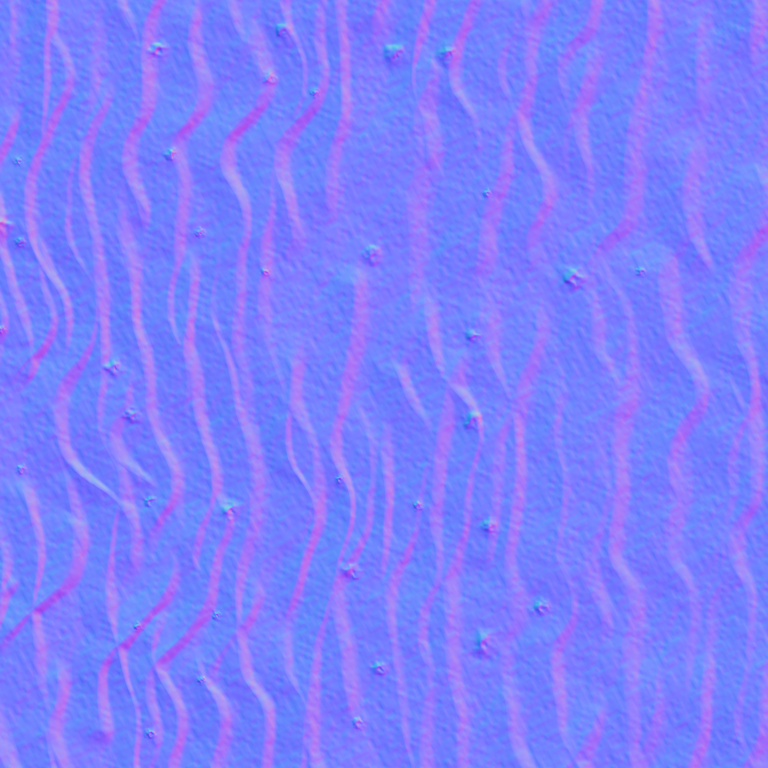
Give the GLSL for this texture map, as a WebGL 2 fragment shader.

```glsl
#version 300 es
precision highp float;
// Tangent-space normal map of wind-rippled sand with scattered pebbles.

uniform vec2 u_resolution;
out vec4 fragColor;

float hash(vec2 p) {
    vec3 q = fract(vec3(p.xyx) * 0.1031);
    q += dot(q, q.yzx + 33.33);
    return fract((q.x + q.y) * q.z);
}

float noise(vec2 p) {
    vec2 cell = floor(p);
    vec2 f = fract(p);
    f = f * f * f * (f * (f * 6.0 - 15.0) + 10.0);
    float low = mix(hash(cell), hash(cell + vec2(1, 0)), f.x);
    float high = mix(hash(cell + vec2(0, 1)), hash(cell + vec2(1, 1)), f.x);
    return mix(low, high, f.y);
}

float smoothMax(float a, float b, float blend) {
    float h = max(blend - abs(a - b), 0.0) / blend;
    return max(a, b) + 0.25 * blend * h * h;
}

// Meandering ridges: long windward rise, short lee fall, fading out along y.
float ripples(vec2 p, float count, float lean, float seed) {
    float bend = 0.1 * noise(vec2(p.x * 3.5 - p.y, p.y * 6.0) + seed)
               + 0.036 * noise(p * vec2(8.0, 13.0) + seed * 2.0);
    float x = p.x + bend + lean * p.y;
    float phase = count * (x - 0.14 * x * x) + seed;
    float ridge = floor(phase);
    float t = fract(phase);
    float profile = t < 0.65 ? t / 0.65 : 1.0 - smoothstep(0.65, 1.0, t);
    float strength = smoothstep(0.24, 0.5, noise(vec2(ridge * 7.0 + seed, p.y * 6.0 + ridge * 0.37)));
    return 0.094 * profile * strength / count;
}

// Dimpled domes in jittered cells, more frequent on the left.
float pebbles(vec2 p) {
    vec2 grid = p * 14.0;
    vec2 cell = floor(grid);
    float height = 0.0;
    for (int j = -1; j <= 1; j++) {
        for (int i = -1; i <= 1; i++) {
            vec2 id = cell + vec2(i, j);
            float present = step(hash(id + 71.0), mix(0.24, 0.1, smoothstep(2.0, 9.0, id.x)));
            vec2 center = id + vec2(hash(id + 13.0), hash(id + 29.0));
            float size = hash(id + 47.0);
            float radius = mix(0.004, 0.012, size * size);
            vec2 d = (p - center / 14.0) / radius;
            d += 0.6 * vec2(noise(d * 1.3 + id * 5.0), noise(d * 1.3 + id * 9.0)) - 0.3;
            vec2 dimple = d - vec2(0.25, -0.2);
            float shape = exp(-dot(d, d)) - 0.55 * exp(-3.5 * dot(dimple, dimple));
            height += present * 0.62 * radius * shape;
        }
    }
    return height;
}

// Slanted streaks, broad undulation and two sizes of grain.
float roughness(vec2 p) {
    float streaks = noise(vec2(dot(p, vec2(42, -32)), dot(p, vec2(13, 18))) + 60.0);
    float swells = noise(p * vec2(13.0, 11.0) + 40.0);
    float lumps = noise(vec2(dot(p, vec2(80, 45)), dot(p, vec2(-40, 75))) + 200.0);
    float grain = noise(vec2(dot(p, vec2(150, 75)), dot(p, vec2(-65, 130))) + 300.0);
    return 0.0011 * streaks + 0.003 * swells + 0.0006 * lumps + 0.00066 * grain;
}

float sandHeight(vec2 p) {
    float first = ripples(p, 16.0, -0.08, 3.3);
    float second = ripples(p, 18.0, 0.06, 18.6);
    return smoothMax(first, second, 0.0014) + roughness(p) + pebbles(p);
}

void main() {
    vec2 p = gl_FragCoord.xy / u_resolution.y;
    vec2 e = vec2(0.001, 0.0);
    vec2 slope = vec2(sandHeight(p + e.xy) - sandHeight(p - e.xy),
                      sandHeight(p + e.yx) - sandHeight(p - e.yx)) / (2.0 * e.x);
    vec3 normal = normalize(vec3(-slope - vec2(0.008, 0.0), 1.0));
    fragColor = vec4(0.5 + 0.5 * normal, 1.0);
}
```
